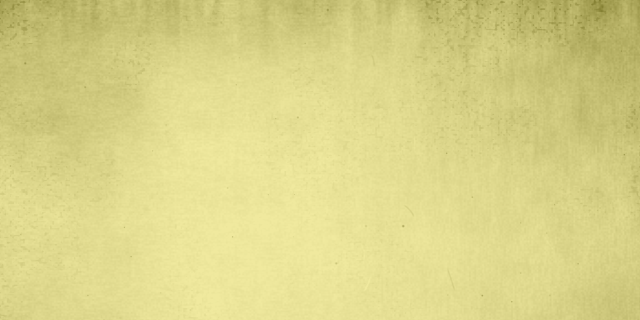
Reproduce this texture procedurally as a WebGL 2 fragment shader.

```glsl
#version 300 es
precision highp float;
// Aged yellow-green paper: soft vignette, cloudy stains, woven fibres, pits, specks and scratches.

uniform vec2 u_resolution;
out vec4 fragColor;

const vec3 PAPER = vec3(0.928, 0.902, 0.608);     // clean, bright sheet
const vec3 STAIN = vec3(0.620, 0.600, 0.300);     // deepest common stain
const vec2 GLOW_CENTRE = vec2(0.87, 0.25);        // in canvas heights
const vec2 GLOW_SIZE = vec2(1.15, 0.85);
const float VIGNETTE = 0.37;
const float TOP_EDGE = 0.20;
const float CLOUD = 0.50;
const float STREAK = 0.16;
const float WEAVE = 0.085;
const float GRAIN = 0.10;
const float PITS = 0.26;
const float SPECK_CELLS = 9.0;
const float SPECK_CHANCE = 0.28;
const int SCRATCHES = 12;

float hash(vec2 p) {
  vec3 q = fract(p.xyx * 0.1031);
  q += dot(q, q.yzx + 33.33);
  return fract((q.x + q.y) * q.z);
}

vec2 hash2(vec2 p) {
  return vec2(hash(p), hash(p + 71.7));
}

float noise(vec2 p) {
  vec2 cell = floor(p), f = fract(p);
  f = f * f * (3.0 - 2.0 * f);
  return mix(mix(hash(cell), hash(cell + vec2(1, 0)), f.x),
             mix(hash(cell + vec2(0, 1)), hash(cell + vec2(1, 1)), f.x), f.y);
}

float fbm(vec2 p) {
  float sum = 0.0, amp = 0.5;
  for (int i = 0; i < 5; i++) {
    sum += amp * noise(p);
    p = mat2(1.6, 1.2, -1.2, 1.6) * p + 17.3;
    amp *= 0.5;
  }
  return sum / 0.97;
}

// Soft round patch, 1 at its centre
float patchMask(vec2 p, vec2 centre, vec2 size) {
  vec2 d = (p - centre) / size;
  return exp(-dot(d, d));
}

// Small dark flecks, one candidate per grid cell
float specks(vec2 p, float px) {
  vec2 cell = floor(p * SPECK_CELLS);
  vec2 centre = (cell + 0.2 + 0.6 * hash2(cell + 5.0)) / SPECK_CELLS;
  float radius = mix(0.0008, 0.0034, pow(hash(cell + 19.0), 3.0));
  float present = step(hash(cell + 43.0), SPECK_CHANCE);
  float disc = 1.0 - smoothstep(radius - px, radius + px, length(p - centre));
  return present * disc * mix(0.2, 0.8, hash(cell + 83.0));
}

// Thin, slightly bent marks, some dark and some pale
float scratches(vec2 p, float aspect, float px) {
  float sum = 0.0;
  for (int i = 0; i < SCRATCHES; i++) {
    vec2 id = vec2(float(i), 7.0);
    vec2 d = p - hash2(id) * vec2(aspect, 1.0);
    float angle = (hash(id + 11.0) - 0.5) * 1.8;
    float c = cos(angle), s = sin(angle);
    d = mat2(c, s, -s, c) * d;
    float halfLength = mix(0.012, 0.045, hash(id + 23.0));
    float bend = (hash(id + 31.0) - 0.5) * 16.0;
    float across = abs(d.x - bend * d.y * d.y);
    float line = 1.0 - smoothstep(0.0, 0.0015 + px, across);
    line *= 1.0 - smoothstep(0.6, 1.0, abs(d.y) / halfLength);
    sum += line * mix(-0.12, 0.24, hash(id + 47.0));
  }
  return sum;
}

void main() {
  float px = 1.0 / u_resolution.y;
  vec2 p = gl_FragCoord.xy * px;
  float aspect = u_resolution.x * px;

  // Broad shading: bright low centre, darker rim and upper sides
  vec2 glow = (p - GLOW_CENTRE) / GLOW_SIZE;
  float leftStain = patchMask(p, vec2(0.24, 0.68), vec2(0.26, 0.17));
  float rightStain = patchMask(p, vec2(1.68, 0.72), vec2(0.32, 0.24));
  float topBand = smoothstep(0.76, 1.02, p.y);
  float shade = VIGNETTE * dot(glow, glow) + TOP_EDGE * topBand
              + 0.17 * leftStain + 0.08 * rightStain;

  // Cloudy stains and vertical streaks, stronger where the sheet is dark
  float wear = clamp(0.28 + 1.5 * shade, 0.0, 1.2);
  float cloud = fbm(p * 3.2 + 4.0) - 0.5;
  float mottle = fbm(p * 13.0 + 31.0) - 0.5;
  float streak = noise(p * vec2(24.0, 3.0)) + noise(p * vec2(65.0, 6.0)) - 1.0;
  shade += wear * (CLOUD * cloud + 0.24 * mottle);
  shade += STREAK * streak * (0.15 + topBand + 0.5 * rightStain);

  // Fine cloth-like weave, grain and dark pits
  float weft = noise(p * vec2(48.0, 190.0)) - 0.5;
  float warp = noise(p * vec2(190.0, 32.0) + 9.0) - 0.5;
  float upright = smoothstep(0.8, 1.6, p.x);
  shade += WEAVE * mix(weft, warp, 0.2 + 0.6 * upright) * (0.5 + wear);
  shade += GRAIN * (noise(p * 175.0 + 3.0) - 0.5) * (0.5 + wear);
  float pitted = smoothstep(0.40, 0.65, fbm(p * 5.0 + 50.0)) * wear;
  shade += PITS * pitted * smoothstep(0.62, 0.95, noise(p * vec2(120.0, 140.0)));

  // Isolated damage
  shade += specks(p, px) + scratches(p, aspect, px);

  fragColor = vec4(mix(PAPER, STAIN, clamp(shade, -0.04, 1.4)), 1.0);
}
```
